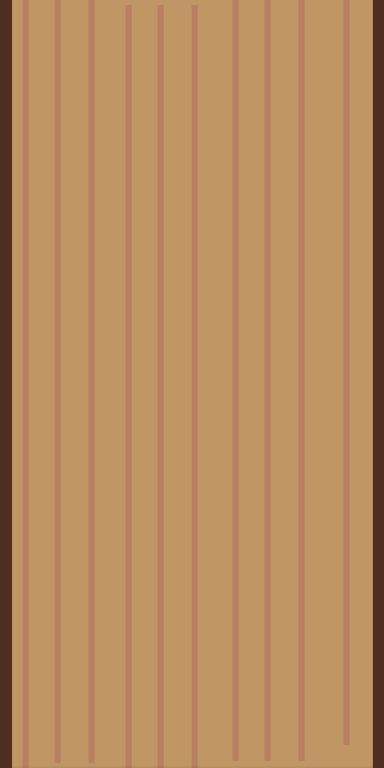
Reproduce this pattern procedurally as a WebGL 2 fragment shader.

```glsl
#version 300 es
precision highp float;
// Tan panel between dark side bands, with thin rose stripes in groups of three.
// Group spacing widens to the right, leaving one stripe of the fourth group;
// some stripes stop just short of the top or bottom edge.
uniform vec2 u_resolution;
out vec4 fragColor;

// Soft coverage of the interval from lo to hi.
float span(float v, float lo, float hi, float soft) {
    return smoothstep(lo - soft, lo + soft, v) * (1.0 - smoothstep(hi - soft, hi + soft, v));
}

void main() {
    vec2 uv = gl_FragCoord.xy / u_resolution;
    vec2 soft = 0.7 / u_resolution;
    vec3 tan_ = vec3(0.753, 0.590, 0.392);
    vec3 rose = vec3(0.718, 0.498, 0.392);
    vec3 brown = vec3(0.310, 0.176, 0.129);

    // Stripes: i is the group, j the stripe inside it.
    float stripes = 0.0;
    for (int n = 0; n < 10; n++) {
        float i = float(n / 3);
        float j = float(n % 3);
        float center = 0.0668 + 0.2630 * i + 0.0052 * i * i + 0.0807 * j + 0.0026 * j * j;

        // Ragged ends: open ends run past the canvas.
        float bottom = n == 0 || n / 3 == 1 ? -0.1 : n == 9 ? 0.030 : n < 3 ? 0.0065 : 0.0091;
        float top = n / 3 == 1 ? 0.9935 : 1.1;
        float line = span(uv.x, center - 0.0080, center + 0.0080, soft.x);
        stripes = max(stripes, line * span(uv.y, bottom, top, soft.y));
    }
    vec3 color = mix(tan_, rose, stripes);

    // Faint shade along the bottom edge.
    color *= 1.0 - 0.06 * (1.0 - smoothstep(0.0, 0.004, uv.y));

    // Dark side bands.
    float panel = span(uv.x, 0.0313, 0.9710, soft.x);
    fragColor = vec4(mix(brown, color, panel), 1.0);
}
```
